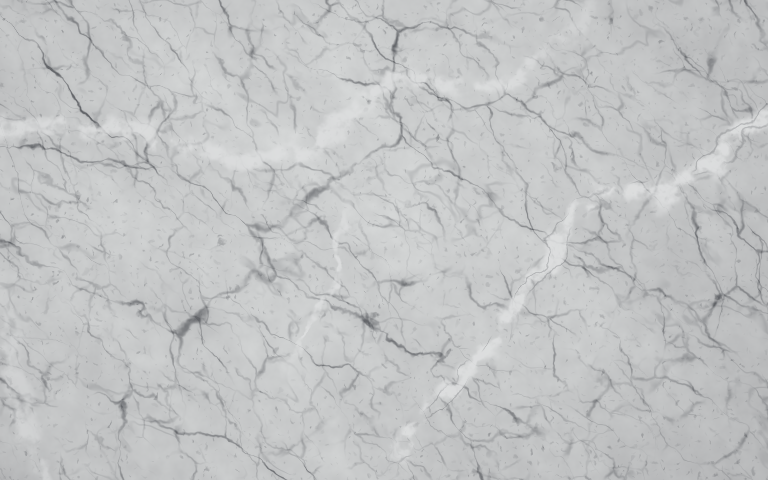
Give the GLSL for this texture, as a Shadertoy shader.

```glsl
const vec3 PALE_STONE  = vec3(0.826, 0.834, 0.834);
const vec3 SHADE_STONE = vec3(0.672, 0.675, 0.682);
const vec3 DARK_VEIN   = vec3(0.29, 0.30, 0.32);
const vec3 WHITE_VEIN  = vec3(0.875, 0.88, 0.882);
const vec2 LIGHT_CENTRE = vec2(0.70, 0.64);
const float LIGHT_LEVEL = 0.89;
const float LIGHT_FALLOFF = 0.55;
const float VEIN_ANGLE = 0.72;     // veins run down to the right
const float VEIN_STRETCH = 0.45;   // below 1 lengthens the cells
const int VEIN_LAYERS = 4;
const float HAIRLINE_STRENGTH = 0.15;
const float SPECK_STRENGTH = 0.40;

vec2 hash2(vec2 p) {
    vec3 q = fract(p.xyx * vec3(0.1031, 0.1030, 0.0973));
    q += dot(q, q.yzx + 33.33);
    return fract((q.xx + q.yz) * q.zy);
}

float noise(vec2 p) {
    vec2 i = floor(p), f = fract(p);
    f = f * f * (3.0 - 2.0 * f);
    return mix(mix(hash2(i).x, hash2(i + vec2(1, 0)).x, f.x),
               mix(hash2(i + vec2(0, 1)).x, hash2(i + vec2(1, 1)).x, f.x), f.y);
}

float fbm(vec2 p) {
    float sum = 0.0, amp = 0.53;
    for (int i = 0; i < 4; i++) {
        sum += amp * noise(p);
        p = mat2(1.6, 1.2, -1.2, 1.6) * p + 7.3;
        amp *= 0.5;
    }
    return sum;
}

vec2 wobble(vec2 p) { return vec2(fbm(p), fbm(p + 41.7)) - 0.5; }

mat2 rotation(float a) { return mat2(cos(a), sin(a), -sin(a), cos(a)); }

// Distance to the nearest Voronoi cell border
float cellBorder(vec2 p) {
    vec2 cell = floor(p), f = fract(p), nearest = vec2(0), nearestCell = vec2(0);
    float best = 9.0, border = 9.0;
    for (int j = -1; j <= 1; j++)
    for (int i = -1; i <= 1; i++) {
        vec2 g = vec2(i, j), r = g + hash2(cell + g) - f;
        if (dot(r, r) < best) { best = dot(r, r); nearest = r; nearestCell = g; }
    }
    for (int j = -2; j <= 2; j++)
    for (int i = -2; i <= 2; i++) {
        vec2 g = nearestCell + vec2(i, j), r = g + hash2(cell + g) - f;
        vec2 gap = r - nearest;
        if (dot(gap, gap) > 1e-5)
            border = min(border, dot(0.5 * (nearest + r), normalize(gap)));
    }
    return border;
}

// Broken dark cracks with a faint grey halo
float crackLayer(vec2 p, float freq, float width, float seed, float pixel) {
    vec2 q = p + 0.15 * wobble(p * 4.0 + seed) + 0.035 * wobble(p * 26.0 + seed);
    q = rotation(VEIN_ANGLE + 0.25 * sin(seed)) * q;
    float d = cellBorder(q * vec2(VEIN_STRETCH, 1.0) * freq + seed) / freq;
    float presence = smoothstep(0.38, 0.66, fbm(p * freq * 0.9 + seed * 3.1));
    float body = smoothstep(0.15, 0.9, fbm(p * 19.0 + seed)) * 1.7;
    float line = 1.0 - smoothstep(0.0, width * body + pixel, d);
    return presence * (line * mix(0.25, 1.0, body) + 0.12 * body * exp(-d / (width * 5.0)));
}

// Wandering hair-thin contours of stretched noise
float hairlines(vec2 p) {
    vec2 q = rotation(VEIN_ANGLE) * (p + 0.05 * wobble(p * 11.0)) * vec2(1.0, 1.0);
    float field = fbm(q * vec2(4.0, 9.0) + 13.0);
    return (1.0 - smoothstep(0.0, 0.022, abs(field - 0.5))) * smoothstep(0.4, 0.65, fbm(p * 9.0 + 31.0));
}

// Clustered mineral grains, one candidate per cell
float specks(vec2 p, float freq, float pixel) {
    vec2 q = (p + 0.03 * wobble(p * 40.0)) * freq;
    vec2 cell = floor(q), h = hash2(cell + freq), k = hash2(cell + freq * 2.0 + 9.0);
    vec2 r = rotation(VEIN_ANGLE + 3.0 * (k.x - 0.5)) * (fract(q) - 0.3 - 0.4 * h);
    float d = length(r * vec2(0.75, 1.2)) - mix(0.04, 0.17, k.y * k.y * k.y);
    float cluster = smoothstep(0.42, 0.72, fbm(p * 5.0 + 5.0) + 0.10 * (p.x - 0.8));
    return step(hash2(cell + 77.0).y, 0.03 + 0.5 * cluster) * mix(0.15, 1.0, h.x * k.x)
         * (1.0 - smoothstep(-0.06, 0.05 + pixel * freq, d));
}

// Soft pale ribbon, torn along its sides
float ribbon(float d, float width, vec2 p) {
    float torn = abs(d) / (width * mix(0.1, 1.9, fbm(p * 20.0)));
    return (1.0 - smoothstep(0.3, 1.2, torn)) * smoothstep(0.25, 0.62, fbm(p * 38.0 + 3.0));
}

void mainImage(out vec4 fragColor, in vec2 fragCoord) {
    vec2 p = fragCoord / iResolution.y;
    float pixel = 1.0 / iResolution.y;

    // Cloudy ground, lit most near the middle, with grey drifts along the veins
    vec2 away = p - LIGHT_CENTRE, drift = rotation(VEIN_ANGLE) * (p + 0.06 * wobble(p * 8.0));
    float light = LIGHT_LEVEL - LIGHT_FALLOFF * dot(away, away);
    light += 0.38 * (fbm(drift * vec2(4.0, 10.0)) - 0.5) + 0.32 * (fbm(p * 40.0) - 0.5);
    vec3 color = mix(SHADE_STONE, PALE_STONE, clamp(light, 0.0, 1.1));

    // Crack network from coarse to fine
    float dark = HAIRLINE_STRENGTH * hairlines(p), freq = 3.4, width = 0.0022, strength = 0.54;
    for (int i = 0; i < VEIN_LAYERS; i++) {
        dark += strength * crackLayer(p, freq, width, 3.7 + 11.3 * float(i), pixel);
        freq *= 1.75; width *= 0.85; strength *= 0.72;
    }
    dark += SPECK_STRENGTH * (specks(p, 36.0, pixel) + 0.8 * specks(p + 3.3, 64.0, pixel));
    color = mix(color, DARK_VEIN, min(dark, 0.8));

    // Two long white ribbons and two short ones
    vec2 w = p + 0.07 * wobble(p * 9.0) + 0.025 * wobble(p * 40.0);
    float upper = w.y - 0.73 - 0.10 * smoothstep(0.6, 0.85, w.x) - max(w.x - 1.08, 0.0)
                + 0.06 * exp(-pow((w.x - 0.55) / 0.18, 2.0));
    float rising = 0.72 * (w.y - 0.02 - 1.28 * (min(w.x, 1.23) - 0.8)
                 - 0.15 * max(w.x - 1.23, 0.0) - 0.6 * max(w.x - 1.4, 0.0));
    float risingMask = smoothstep(0.79, 0.86, w.x);
    float left = w.x - 0.09 + 0.22 * w.y;
    float middle = w.x - 0.70 + 0.10 * (1.0 - smoothstep(0.2, 0.45, w.y));
    float white = (0.75 - 0.4 * smoothstep(1.0, 1.25, p.x)) * ribbon(upper, 0.026, p);
    white += 0.9 * ribbon(rising, 0.027, p + 4.0) * risingMask;
    white += 0.5 * ribbon(left, 0.024, p) * (1.0 - smoothstep(0.25, 0.45, p.y));
    white += 0.8 * ribbon(middle, 0.011, p) * smoothstep(0.2, 0.3, p.y) * (1.0 - smoothstep(0.5, 0.62, p.y));
    color = mix(color, WHITE_VEIN, clamp(white, 0.0, 0.85));

    // Grey braided seams inside the rising ribbon
    float braid = abs(rising) - 0.03 * noise(p * 30.0);
    float seam = 1.0 - smoothstep(0.0, 0.002 + pixel, abs(braid));
    color = mix(color, DARK_VEIN, 0.25 * seam * risingMask * smoothstep(0.3, 0.7, noise(p * 24.0 + 8.0)));

    fragColor = vec4(color, 1.0);
}
```
